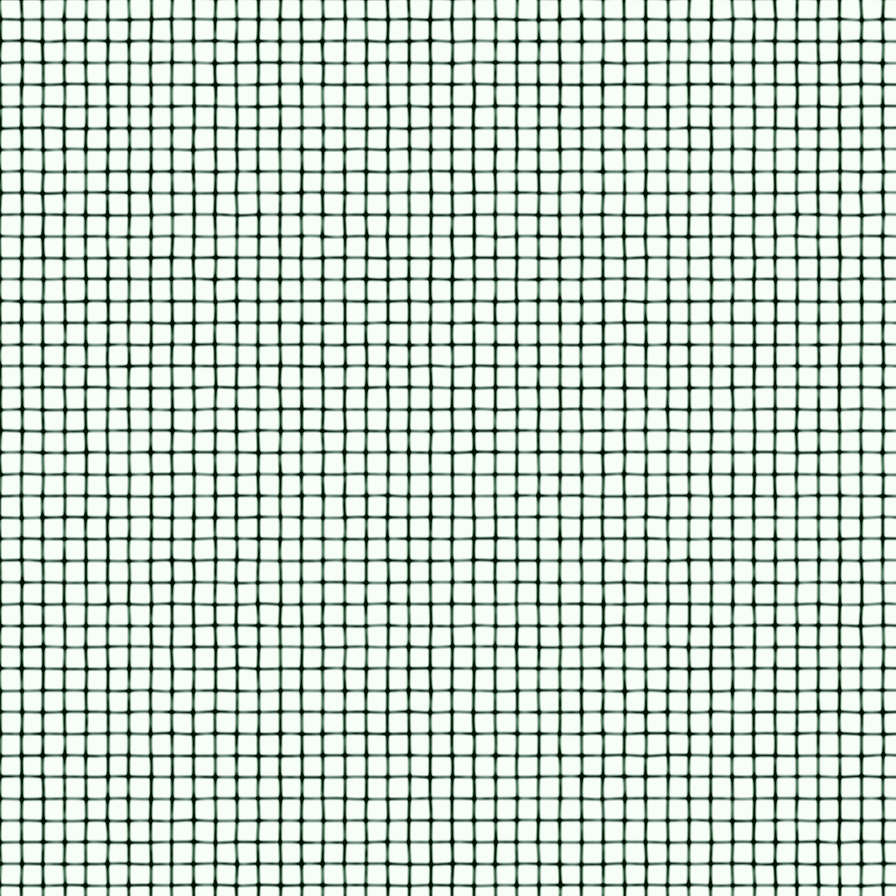
This texture is drawn by a Shadertoy shader. Its source:

```glsl
// Fine square mesh of dark green wires, slightly uneven, with thick dark crossings on white.

#define REPEATS vec2(41.6, 41.42)         // cells across and down
#define PHASE vec2(0.0, 0.08)             // grid shift in cells, from the top left
#define WIRE_WIDTH vec2(0.068, 0.060)     // half widths in cells: upright, level
#define WIRE_TONE vec2(0.87, 0.75)        // mean ink: upright, level
#define EDGE_SOFTNESS 0.068               // blur of the wire edges in cells
#define SWAY 0.055                        // sideways drift of the wires in cells
#define TONE_VARIATION 0.36               // uneven inking along and between wires
#define KNOT_RADIUS 0.15                  // size of the dark crossings in cells
#define PAPER vec3(0.970, 0.995, 0.970)
#define INK vec3(0.0, 0.065, 0.008)
#define GREEN_TINT vec3(0.0, 0.29, 0.09)
#define GREY_TINT vec3(0.03, 0.22, 0.13)

float hash(vec2 p) {
    vec3 q = fract(vec3(p.xyx) * 0.1031);
    q += dot(q, q.yzx + 33.33);
    return fract((q.x + q.y) * q.z);
}

// Smooth noise along one wire; each wire has its own row of values.
float wireNoise(float along, float wire) {
    float cell = floor(along);
    float t = smoothstep(0.0, 1.0, along - cell);
    return mix(hash(vec2(cell, wire)), hash(vec2(cell + 1.0, wire)), t);
}

// Signed distance to the nearest swaying wire.
float wireDistance(float across, float along, float wire) {
    float shift = 0.6 * (hash(vec2(wire, 7.0)) - 0.5);
    float drift = wireNoise(along * 0.9, wire + 19.0) - 0.5;
    return across - floor(across + 0.5) - SWAY * (shift + drift);
}

// Ink strength, varied per wire and from segment to segment.
float wireTone(float along, float wire, float meanTone) {
    float perWire = hash(vec2(wire, 53.0)) - 0.5;
    float perSegment = wireNoise(along * 2.3, wire + 71.0) - 0.5;
    return clamp(meanTone + TONE_VARIATION * (0.25 * perWire + perSegment), 0.0, 1.0);
}

void mainImage(out vec4 fragColor, in vec2 fragCoord) {
    vec2 uv = fragCoord / iResolution.xy;
    vec2 p = vec2(uv.x, 1.0 - uv.y) * REPEATS + PHASE;
    vec2 pixel = REPEATS / iResolution.xy;

    // Nearest upright and level wires
    vec2 wire = floor(p + 0.5) + vec2(100.0, 300.0);
    vec2 d = vec2(wireDistance(p.x, p.y, wire.x), wireDistance(p.y, p.x, wire.y));
    vec2 tone = vec2(wireTone(p.y, wire.x, WIRE_TONE.x), wireTone(p.x, wire.y, WIRE_TONE.y));

    // Knots swell and darken the wires where they cross
    float knotSize = KNOT_RADIUS * mix(0.8, 1.2, hash(wire));
    float knot = exp(-dot(d, d) / (knotSize * knotSize));
    vec2 width = WIRE_WIDTH + 0.025 * knot;
    vec2 soft = max(vec2(EDGE_SOFTNESS), 0.7 * pixel);
    vec2 ink = tone * (1.0 - smoothstep(width - soft, width + soft, abs(d)));
    float cover = 1.0 - (1.0 - ink.x) * (1.0 - ink.y);
    cover = clamp(cover + 0.3 * knot * cover, 0.0, 1.0);

    // Upright wires lean green, level wires lean grey
    float greenShare = clamp(0.5 + ink.x - ink.y, 0.0, 1.0);
    greenShare *= mix(0.5, 1.0, wireNoise(p.x + p.y, wire.x));
    vec3 tint = mix(GREY_TINT, GREEN_TINT, greenShare);
    vec3 wireColor = mix(tint, INK, smoothstep(0.45, 1.0, cover));

    fragColor = vec4(mix(PAPER, wireColor, cover), 1.0);
}
```
